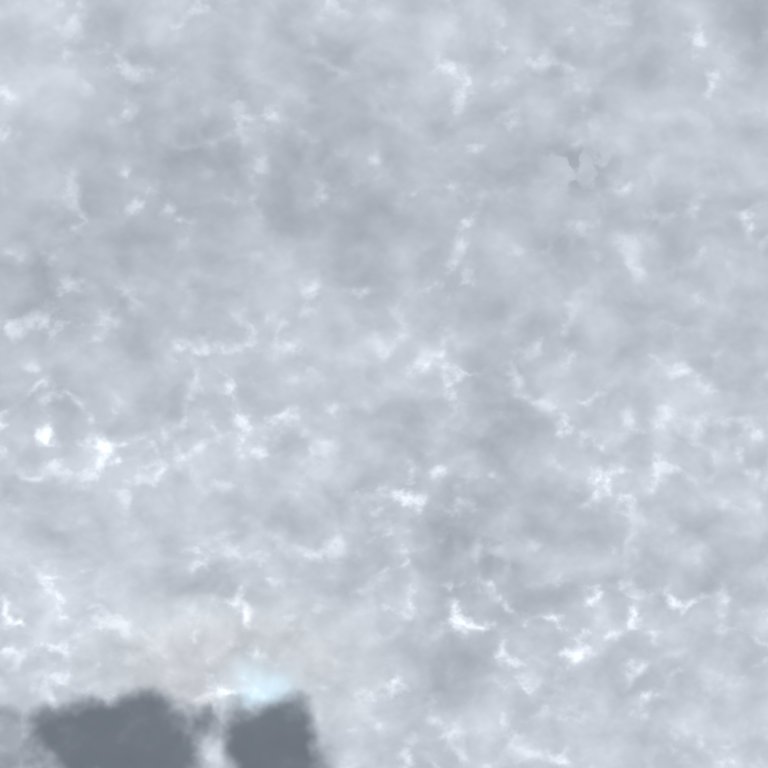
Write a three.js fragment shader that draws this texture.

```glsl
// Overcast sky: mottled grey cloud cells with broken bright flecks, a veiled sun and dark low clouds.
varying vec2 vUv;

const vec3 SKY_GREY = vec3(0.739, 0.768, 0.803);
const vec3 DARK_CLOUD = vec3(0.420, 0.450, 0.490);
const vec3 SUN_BLUE = vec3(0.83, 0.93, 0.99);
const vec3 WARM_TINT = vec3(0.045, 0.028, 0.015);
const vec2 SUN_POS = vec2(0.345, 0.100);
const vec2 PUFF_CELLS = vec2(12.0, 11.0);  // large soft cells
const vec2 VEIN_CELLS = vec2(15.0, 21.0);  // small flattened cells
const float BROAD_CONTRAST = 0.070;
const float PUFF_CONTRAST = 0.065;
const float MOTTLE_CONTRAST = 0.060;
const float PUFF_LIGHT = 0.090;
const float VEIN_LIGHT = 0.120;

vec2 hash2(vec2 p) {
  vec3 q = fract(vec3(p.xyx) * vec3(0.1031, 0.1030, 0.0973));
  q += dot(q, q.yzx + 33.33);
  return fract((q.xx + q.yz) * q.zy);
}

float cornerSlope(vec2 cell, vec2 offset) {
  float angle = 6.2832 * hash2(cell + 50.0).x;
  return dot(vec2(cos(angle), sin(angle)), offset);
}

// Gradient noise, centred on zero
float noise(vec2 p) {
  vec2 i = floor(p), f = fract(p);
  vec2 u = f * f * f * (f * (f * 6.0 - 15.0) + 10.0);
  vec2 e = vec2(1.0, 0.0);
  float low = mix(cornerSlope(i, f), cornerSlope(i + e, f - e), u.x);
  float high = mix(cornerSlope(i + e.yx, f - e.yx), cornerSlope(i + 1.0, f - 1.0), u.x);
  return mix(low, high, u.y);
}

float fbm(vec2 p) {
  float sum = 0.0, amp = 1.0;
  for (int i = 0; i < 4; i++) {
    sum += amp * noise(p);
    p = mat2(0.8, 0.6, -0.6, 0.8) * p * 2.03 + 17.3;
    amp *= 0.5;
  }
  return sum;
}

// Gap between the two nearest cell points: zero on cell borders
float cellGap(vec2 p) {
  vec2 i = floor(p), f = fract(p);
  float first = 8.0, second = 8.0;
  for (int y = -1; y <= 1; y++) {
    for (int x = -1; x <= 1; x++) {
      vec2 cell = vec2(float(x), float(y));
      float d = length(cell + 0.1 + 0.8 * hash2(i + cell + 90.0) - f);
      second = min(second, max(first, d));
      first = min(first, d);
    }
  }
  return second - first;
}

// Soft elliptical spot, one at its centre
float spot(vec2 p, vec2 centre, vec2 size) {
  vec2 d = (p - centre) / size;
  return exp(-dot(d, d));
}

// Ragged dark cloud coverage
float darkCloud(vec2 p, vec2 centre, vec2 size, float ragged) {
  return 1.0 - smoothstep(0.60, 1.15, length((p - centre) / size) + ragged);
}

void main() {
  vec2 p = vUv;
  vec2 warp = vec2(fbm(p * 8.0 + 3.1), fbm(p * 8.0 + 41.7));
  vec2 crinkle = vec2(fbm(p * 24.0 + 5.3), fbm(p * 24.0 + 33.9));
  vec2 q = p + 0.025 * warp + 0.014 * crinkle;
  float lowSky = 1.0 - smoothstep(0.30, 0.75, p.y);

  // Broad shading, puffs and fine mottling
  float mottle = fbm((p + 0.012 * warp) * vec2(20.0, 24.0) + 9.0);
  float shade = BROAD_CONTRAST * fbm(p * 3.0 + 8.4);
  shade += PUFF_CONTRAST * fbm((p + 0.02 * warp) * vec2(10.0, 12.0) + 25.0);
  shade += MOTTLE_CONTRAST * mottle * mix(0.8, 1.1, lowSky);
  shade -= 0.050 * spot(p, vec2(0.60, 0.22), vec2(0.08, 0.18));
  shade -= 0.030 * spot(p, vec2(0.33, 0.80), vec2(0.25, 0.22));
  shade -= 0.130 * spot(p, vec2(0.98, 0.98), vec2(0.05, 0.06));
  shade += 0.030 * spot(p, vec2(0.22, 0.25), vec2(0.25, 0.20));
  shade += 0.030 * spot(p, vec2(1.00, 0.30), vec2(0.16, 0.35));
  shade -= 0.100 * spot(p, vec2(0.75, 0.78), vec2(0.05, 0.03)) * smoothstep(0.0, 0.3, crinkle.x);

  // Bright cell borders, broken up into short flecks
  float puffGap = cellGap(q * PUFF_CELLS);
  float veinGap = cellGap((q + 0.006 * crinkle.yx) * VEIN_CELLS + 7.0);
  float puffPatch = smoothstep(-0.25, 0.50, fbm(p * 9.0 + 61.0));
  float veinPatch = smoothstep(-0.30, 0.50, fbm(p * 8.0 + 77.0));
  float fleck = 0.25 + 1.5 * smoothstep(-0.15, 0.55, fbm(p * vec2(26.0, 30.0) + 19.0));
  shade += PUFF_LIGHT * exp(-11.0 * puffGap * puffGap) * puffPatch * fleck * (1.0 - 0.3 * lowSky);
  shade += VEIN_LIGHT * exp(-14.0 * veinGap * veinGap) * veinPatch * fleck * mix(0.2, 1.0, lowSky);
  vec3 color = SKY_GREY + shade;

  // Warm halo and pale blue sun
  color += WARM_TINT * spot(p, vec2(0.30, 0.13), vec2(0.16, 0.08));
  float sun = spot(q, SUN_POS, vec2(0.042, 0.036));
  color = mix(color, SUN_BLUE + 0.3 * shade, 0.9 * sun);

  // Dark low clouds
  float ragged = 0.35 * fbm(p * 12.0 + 12.0) + 0.12 * crinkle.x;
  float dark = darkCloud(p, vec2(0.155, 0.030), vec2(0.125, 0.080), ragged);
  dark = max(dark, darkCloud(p, vec2(0.360, 0.020), vec2(0.072, 0.078), ragged));
  dark = max(dark, 0.5 * darkCloud(p, vec2(0.0, 0.035), vec2(0.035, 0.055), ragged));
  color = mix(color, DARK_CLOUD + 0.15 * shade, 0.96 * dark);

  gl_FragColor = vec4(clamp(color, 0.0, 1.0), 1.0);
}
```
